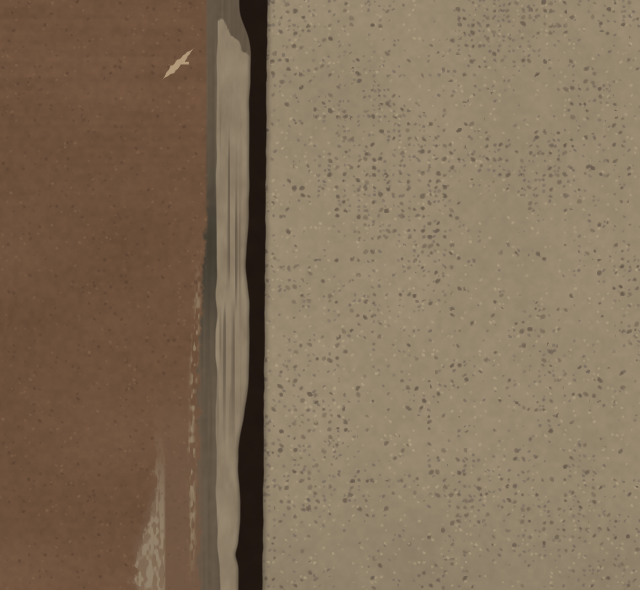
Reproduce this texture procedurally as a Shadertoy shader.

```glsl
// Two worn panels split by a dark joint: scuffed brown on the left with a
// ragged putty bead, speckled beige stone on the right.
// Layers are masked by wavering vertical edges; grain comes from value noise.

float hash(vec2 p) {
    vec3 q = fract(vec3(p.xyx) * 0.1031);
    q += dot(q, q.yzx + 33.33);
    return fract((q.x + q.y) * q.z);
}

float noise(vec2 p) {
    vec2 i = floor(p), f = fract(p);
    f = f * f * (3.0 - 2.0 * f);
    return mix(mix(hash(i), hash(i + vec2(1, 0)), f.x),
               mix(hash(i + vec2(0, 1)), hash(i + vec2(1, 1)), f.x), f.y);
}

float fbm(vec2 p) {
    float sum = 0.0, amp = 0.5;
    for (int i = 0; i < 4; i++) {
        sum += amp * noise(p);
        p = p * 2.03 + 17.1;
        amp *= 0.5;
    }
    return sum / 0.9375;
}

float bump(float x, float center, float width) {
    float d = (x - center) / width;
    return exp(-d * d);
}

float band(float x, float left, float right, float soft) {
    return smoothstep(left - soft, left + soft, x) * (1.0 - smoothstep(right - soft, right + soft, x));
}

// One jittered, irregular grain per cell; density is the chance of a grain.
float specks(vec2 p, float cells, float density, float seed) {
    vec2 q = p * cells, id = floor(q) + seed;
    vec2 center = 0.3 + 0.4 * vec2(hash(id + 3.7), hash(id + 9.2));
    vec2 d = fract(q) - center;
    d.x += d.y * (hash(id + 5.1) - 0.5);
    float radius = mix(0.14, 0.34, hash(id + 1.3)) + 0.16 * (noise(q * 3.5 + seed) - 0.5);
    float soft = 0.09 + 0.5 * cells / iResolution.y;
    float grain = 1.0 - smoothstep(radius - soft, radius + soft, length(d));
    return grain * step(hash(id), density) * mix(0.45, 1.0, hash(id + 7.9));
}

vec3 stone(vec2 p) {
    vec3 col = mix(vec3(0.565, 0.505, 0.415), vec3(0.61, 0.55, 0.45), fbm(p * vec2(7.0, 6.0)));
    col *= 0.96 + 0.08 * fbm(p * 90.0);
    col *= 1.0 - 0.05 * smoothstep(0.3, 0.0, p.y);
    float clump = smoothstep(0.3, 0.75, fbm(p * 11.0 + 4.0));
    float density = clump * mix(0.22, 0.48, p.y) + 0.06;
    col = mix(col, vec3(0.36, 0.31, 0.26), 0.75 * specks(p, 83.0, density, 11.0));
    col = mix(col, vec3(0.42, 0.37, 0.34), 0.65 * specks(p + 0.37, 118.0, density * 0.8, 47.0));
    col = mix(col, vec3(0.73, 0.66, 0.53), 0.55 * specks(p + 0.71, 125.0, 0.12, 83.0));
    return col;
}

vec3 brownPanel(vec2 p) {
    vec3 col = mix(vec3(0.40, 0.295, 0.215), vec3(0.46, 0.345, 0.26), fbm(p * vec2(5.0, 7.0) + 8.0));
    col *= 0.94 + 0.12 * fbm(p * 110.0);
    col *= 1.0 + 0.05 * (noise(vec2(p.x * 4.0, p.y * 140.0)) - 0.5) * smoothstep(0.5, 0.9, p.y);
    col = mix(col, vec3(0.30, 0.22, 0.17), 0.45 * specks(p, 110.0, 0.12, 21.0));
    col = mix(col, vec3(0.57, 0.45, 0.34), 0.4 * specks(p + 0.5, 130.0, 0.07, 61.0));
    return col;
}

// Pale flake: a tapered diagonal sliver with a short side spur.
float flake(vec2 p) {
    vec2 d = p - vec2(0.299, 0.889);
    vec2 q = vec2(d.x + d.y, d.y - d.x) * 0.7071;
    float body = abs(q.y) - 0.0065 * (1.0 - pow(abs(q.x - 0.004) / 0.034, 1.4)) * (0.6 + 0.8 * noise(p * 170.0));
    vec2 spur = abs(d - vec2(0.010, 0.004)) - vec2(0.011, 0.002);
    float shape = min(body, max(spur.x, spur.y));
    return 1.0 - smoothstep(-0.001, 0.0015, shape);
}

void mainImage(out vec4 fragColor, in vec2 fragCoord) {
    vec2 p = fragCoord / iResolution.y;
    float x = p.x, y = p.y, aa = max(0.0016, 0.8 / iResolution.y);
    float fray = fbm(p * vec2(90.0, 70.0)) - 0.5;
    float streak = noise(vec2(x * 260.0, y * 7.0));

    // Brown panel with the grey scuffed margin
    vec3 col = brownPanel(p);
    float margin = 0.350 - 0.013 * smoothstep(0.65, 0.35, y) + 0.018 * fray * smoothstep(0.75, 0.55, y);
    vec3 grey = mix(vec3(0.38, 0.33, 0.27), vec3(0.27, 0.245, 0.20), bump(y, 0.58, 0.13));
    grey *= 0.9 + 0.2 * mix(streak, fray + 0.5, 0.5);
    col = mix(col, grey, smoothstep(margin - 0.004, margin + 0.004, x));

    // Pale scrapes spreading towards the lower edge
    float ragged = smoothstep(0.38, 0.62, noise(p * vec2(240.0, 110.0)) * 0.6 + streak * 0.4);
    float worn = band(x, 0.270 - 0.05 * smoothstep(0.26, 0.0, y) + 0.03 * fray, 0.342, 0.008);
    col = mix(col, vec3(0.45, 0.36, 0.285), 0.5 * worn * smoothstep(0.42, 0.15, y));
    float wedge = band(x, 0.264 - 0.036 * smoothstep(0.18, 0.0, y) + 0.02 * fray, 0.279, 0.003);
    col = mix(col, vec3(0.57, 0.50, 0.41), wedge * smoothstep(0.30, 0.08, y) * mix(ragged, 1.0, 0.45));
    float thread = bump(x, 0.325 + 0.008 * fray + 0.012 * smoothstep(0.25, 0.6, y), 0.005);
    col = mix(col, vec3(0.56, 0.49, 0.39), thread * ragged * band(y, 0.06, 0.52, 0.07));
    col = mix(col, vec3(0.70, 0.60, 0.48), flake(p));

    // Putty bead with lengthwise grooves
    float lip = 0.403 + 0.019 * smoothstep(0.23, 0.36, y) - 0.006 * bump(y, 0.56, 0.05)
              + 0.004 * bump(y, 0.15, 0.05) - 0.005 * bump(y, 0.06, 0.014)
              + 0.004 * bump(y, 0.90, 0.05) - 0.018 * smoothstep(0.91, 1.0, y)
              + 0.003 * (noise(vec2(y * 35.0, 2.0)) - 0.5);
    float root = 0.367 + 0.004 * (noise(vec2(y * 30.0, 9.0)) - 0.5) + 0.006 * smoothstep(0.09, 0.03, y);
    float crown = 0.966 - 1.3 * max(x - 0.375, 0.0) + 0.02 * fray;
    float bead = smoothstep(root - aa, root + aa, x) * (1.0 - smoothstep(crown - 0.004, crown + 0.004, y));
    vec3 putty = mix(vec3(0.50, 0.44, 0.36), vec3(0.60, 0.54, 0.45), fbm(p * vec2(60.0, 25.0)));
    float grooves = smoothstep(0.5, 0.85, streak) * band(x, 0.368, 0.407, 0.004) * band(y, 0.30, 0.78, 0.10);
    putty = mix(putty, vec3(0.35, 0.30, 0.245), 0.65 * grooves);
    putty *= 1.0 - 0.25 * bump(x, lip, 0.004);
    col = mix(col, putty, bead);

    // Dark joint, then the stone with its shaded rim
    vec3 joint = vec3(0.125, 0.088, 0.066) * (0.88 + 0.24 * fbm(p * 45.0));
    col = mix(col, joint, smoothstep(lip - aa, lip + aa, x));
    float rim = mix(0.445, 0.453, y) + 0.0015 * (noise(vec2(y * 70.0, 5.0)) - 0.5);
    vec3 slab = stone(p) * (1.0 - 0.22 * bump(x, rim, 0.006));
    col = mix(col, slab, smoothstep(rim - aa, rim + aa, x));
    fragColor = vec4(clamp(col, 0.0, 1.0), 1.0);
}
```
